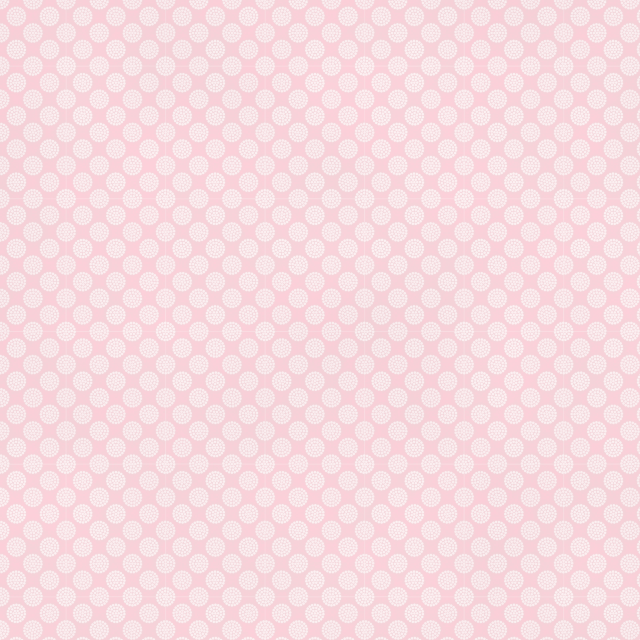
Reproduce this pattern procedurally as a WebGL 1 fragment shader.

```glsl
precision highp float;
// Pale polka dots on pink, set on a staggered square lattice. Each dot is a
// cluster of small beads on concentric rings, turned at random per dot within
// a repeating tile. Seams, soft blotches and a fine grain age the surface.

#define STEPS 38.59             // lattice steps across the canvas
#define TILE vec2(6.0, 8.0)     // steps per printed tile
#define SEAM_AT 4.0             // step of the first seam
#define RING_GAP 0.172          // distance between bead rings, in steps
#define BEAD_RADIUS 0.074
#define DOT_RADIUS 0.585
#define HAZE 0.55               // strength of the tint between the beads
#define SEAM_STRENGTH 0.40
#define PINK vec3(0.988, 0.812, 0.850)
#define DULL_PINK vec3(0.955, 0.826, 0.848)
#define GAP_COLOR vec3(0.945, 0.870, 0.880)
#define BEAD_COLOR vec3(0.985, 0.940, 0.945)

uniform vec2 u_resolution;

const float TAU = 6.2831853;

float hash(vec2 p) {
  return fract(sin(dot(p, vec2(127.1, 311.7))) * 43758.5453);
}

// Smoothly interpolated lattice noise.
float valueNoise(vec2 p) {
  vec2 i = floor(p);
  vec2 f = fract(p);
  f = f * f * (3.0 - 2.0 * f);
  float low = mix(hash(i), hash(i + vec2(1.0, 0.0)), f.x);
  float high = mix(hash(i + vec2(0.0, 1.0)), hash(i + 1.0), f.x);
  return mix(low, high, f.y);
}

// Nearest lattice point whose two indices are both even or both odd.
vec2 nearestDot(vec2 q) {
  vec2 even = 2.0 * floor(0.5 * q + 0.5);
  vec2 odd = 2.0 * floor(0.5 * q) + 1.0;
  return distance(q, even) < distance(q, odd) ? even : odd;
}

// Signed distance to the closest bead of a ringed cluster.
float beadDistance(vec2 p, vec2 seed) {
  float radius = length(p);
  float angle = atan(p.y, p.x + 1e-5);
  float d = radius;
  for (int i = 1; i <= 3; i++) {
    float ring = float(i);
    float sector = TAU / (6.0 * ring + floor(ring / 3.0));
    float turn = angle + TAU * hash(seed + ring * 7.3);
    float a = mod(turn, sector) - 0.5 * sector;
    vec2 local = radius * vec2(cos(a), sin(a));
    d = min(d, length(local - vec2(ring * RING_GAP, 0.0)));
  }
  return d - BEAD_RADIUS;
}

float coverage(float d, float pixel) {
  return 1.0 - smoothstep(-0.65 * pixel, 0.65 * pixel, d);
}

void main() {
  vec2 uv = gl_FragCoord.xy / u_resolution;
  float pixel = STEPS / min(u_resolution.x, u_resolution.y);

  // Lattice space, counted from the top left corner.
  vec2 q = vec2(uv.x, 1.0 - uv.y) * STEPS + 0.015;
  vec2 cell = nearestDot(q);
  vec2 seed = mod(cell, TILE);
  vec2 local = q - cell;
  float radius = length(local);

  // Ground: fine grain, soft blotches and a dull halo around each dot.
  float grain = hash(floor(uv * 400.0));
  float blotch = valueNoise(q * 0.45) * 0.6 + valueNoise(q * 1.7 + 9.0) * 0.4;
  float halo = 1.0 - smoothstep(DOT_RADIUS, DOT_RADIUS + 0.22, radius);
  float dullness = 0.5 * (grain - 0.5) + 1.1 * (blotch - 0.5) + 0.35 * halo;
  vec3 color = mix(PINK, DULL_PINK, clamp(0.4 + dullness, 0.0, 1.0));

  // Bead clusters over a tinted disc, inked a little unevenly.
  float ink = 0.84 + 0.16 * hash(seed + 5.7);
  float disc = coverage(radius - DOT_RADIUS, 2.0 * pixel);
  float beads = coverage(beadDistance(local, seed), pixel);
  color = mix(color, GAP_COLOR, HAZE * disc);
  color = mix(color, BEAD_COLOR, ink * beads);

  // Hairline seams where tiles meet, uneven along their length.
  vec2 seam = abs(mod(q - SEAM_AT + 0.5 * TILE, TILE) - 0.5 * TILE);
  float seamLine = coverage(min(seam.x, seam.y) - 0.03, pixel);
  float wear = 0.5 + 0.5 * hash(floor(q * 0.5) + 3.0);
  color = mix(color, BEAD_COLOR, SEAM_STRENGTH * wear * seamLine);

  // Slight lightness drift over broad areas.
  color += 0.012 * (valueNoise(q * 0.2 + 4.0) - 0.5);
  gl_FragColor = vec4(color, 1.0);
}
```
